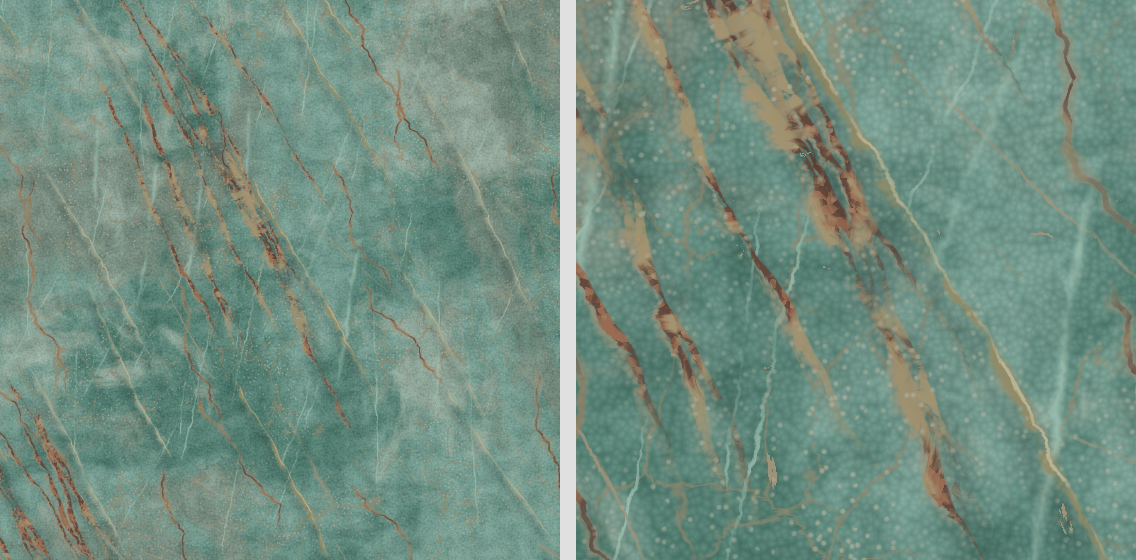
Left, the full canvas; right, a detail of the centre.
A WebGL 2 fragment shader for this texture:

```glsl
#version 300 es
precision highp float;
// Polished green quartzite: cloudy teal stone crossed by diagonal rust and gold veins.
// Layered sines make the clouds and the kinks of each vein; cellular noise
// makes the fracture web and the mineral grain; loops scatter the veins.

uniform vec2 u_resolution;
out vec4 fragColor;

float hash(float n) { return fract(sin(n * 12.9898 + 4.1) * 43758.5); }

vec2 hash2(vec2 c) {
    return fract(sin(vec2(dot(c, vec2(127.1, 311.7)), dot(c, vec2(269.5, 183.3)))) * 43758.5);
}

// Evenly spread points, a little beyond the canvas
vec2 scatter(float i) { return fract(vec2(0.7549, 0.5698) * i) * 1.3 - vec2(0.25, 0.02); }

// Rotated, warped sine octaves, roughly -0.8 to 0.8
float clouds(vec2 p) {
    float sum = 0.0, amp = 0.5;
    for (int i = 0; i < 7; i++) {
        p = mat2(0.8, 0.6, -0.6, 0.8) * p * 1.7 + 1.3;
        p += 0.6 * sin(p.yx * 1.1);
        sum += amp * sin(p.x) * sin(p.y);
        amp *= 0.66;
    }
    return sum;
}

// Nearest and second nearest cell distances, and a random value of the cell
vec3 cells(vec2 p) {
    vec2 id = floor(p);
    vec3 near = vec3(9.0);
    for (int y = -1; y <= 1; y++)
        for (int x = -1; x <= 1; x++) {
            vec2 c = id + vec2(x, y), h = hash2(c);
            float d = length(c + h - p);
            near = d < near.x ? vec3(d, near.x, fract(h.x * 7.0 + h.y * 5.0))
                              : vec3(near.x, min(near.y, d), near.z);
        }
    return near;
}

// Broad sway with angular kinks
float wander(float x, float seed) {
    return 0.5 * sin(x * 15.0 + seed * 6.0) + 0.17 * asin(sin(x * 43.0 + seed * 11.0))
         + 0.06 * asin(sin(x * 109.0 + seed * 5.0)) + 0.025 * asin(sin(x * 287.0 + seed));
}

// Position along a vein and signed distance across it
vec2 veinFrame(vec2 p, vec2 start, float angle, float bend, float seed) {
    vec2 d = p - start, dir = vec2(cos(angle), sin(angle));
    float along = dot(d, dir);
    return vec2(along, dir.x * d.y - dir.y * d.x - bend * wander(along, seed));
}

float stroke(vec2 frame, float len, float width, float soft) {
    float t = frame.x / len, pixel = 0.8 / u_resolution.y;
    float taper = smoothstep(0.0, 0.1, t) * (1.0 - smoothstep(0.75, 1.0, t));
    width *= 0.4 + 0.6 * taper;
    return taper * (1.0 - smoothstep(width * (1.0 - soft) - pixel, width + pixel, abs(frame.y)));
}

void main() {
    vec2 p = gl_FragCoord.xy / u_resolution.y;
    float rough = clouds(p * 45.0), patches = clouds(p * 9.0 + 3.0);
    float breaks = clouds(p * 19.0 + 5.0);
    vec3 grain = cells(p * 230.0);
    vec2 q = p + 0.003 * vec2(rough, breaks);

    // Cloudy body
    vec3 col = mix(vec3(0.32, 0.487, 0.44), vec3(0.45, 0.60, 0.555),
                   smoothstep(-0.5, 0.25, clouds(p * 3.6) + 0.35 * patches));
    col = mix(col, vec3(0.46, 0.53, 0.48), 0.85 * smoothstep(0.0, 0.4, clouds(p * 2.7 + 7.0) + 0.2 * breaks));
    col = mix(col, vec3(0.57, 0.65, 0.60), 0.8 * smoothstep(0.12, 0.6, clouds(p.yx * 4.5 + 15.0) + 0.3 * breaks));
    col += 0.055 * rough + 0.03 * breaks + 0.09 * (0.5 - grain.x);

    // Fracture webs, coarse and fine
    for (int i = 0; i < 2; i++) {
        float scale = 6.0 + 8.0 * float(i);
        vec3 web = cells(mat2(0.9, 0.5, -0.3, 0.6) * q * scale + 0.15 * vec2(patches, breaks));
        float crack = 1.0 - smoothstep(0.0, 0.003 * scale, web.y - web.x);
        col = mix(col, vec3(0.58, 0.53, 0.42), 0.65 * crack * smoothstep(-0.25, 0.25, patches + 0.4 * breaks));
    }

    // Hairlines: pale ones rise steeply, tan ones fall with the veins; a few are wide and faint
    for (int i = 0; i < 120; i++) {
        float s = float(i), h = hash(s), fall = step(2.0, mod(s, 4.0)), wide = step(0.84, hash(s + 3.0));
        float angle = mix(1.05 + 0.6 * h, -0.35 - 0.85 * h, fall);
        vec2 f = veinFrame(q, scatter(s + 0.4), angle, 0.004, s);
        float line = stroke(f, 0.12 + 0.3 * hash(s + 70.0), 0.001 + 0.004 * wide, wide);
        vec3 tint = mix(vec3(0.61, 0.75, 0.69), vec3(0.62, 0.58, 0.48), fall);
        col = mix(col, tint, line * clamp(0.4 + 0.3 * h + 0.7 * breaks, 0.05, 0.85));
    }

    // Straight pale and gold veins with a broken bright edge
    for (int i = 0; i < 18; i++) {
        float s = float(i), h = hash(s + 9.0), gold = mod(s, 2.0);
        vec2 f = veinFrame(q, scatter(s + 0.3) + vec2(0.0, 0.15), -0.95 - 0.2 * h, 0.007, s);
        float len = 0.32 + 0.25 * hash(s + 31.0);
        col *= 1.0 - 0.10 * stroke(f + vec2(0.0, 0.010), len, 0.014, 1.0);
        vec3 tint = mix(vec3(0.58, 0.63, 0.55), vec3(0.58, 0.54, 0.39), gold);
        col = mix(col, tint, stroke(f, len, 0.005 + 0.004 * breaks, 0.8) * clamp(0.65 + patches + rough, 0.15, 0.9));
        col = mix(col, vec3(0.74, 0.71, 0.58), stroke(f - vec2(0.0, 0.002), len, 0.001, 0.0)
                  * clamp(0.5 + 1.2 * breaks, 0.0, 0.95));
    }

    // Thin kinked brown veins
    for (int i = 0; i < 18; i++) {
        float s = float(i), h = hash(s + 50.0);
        vec2 f = veinFrame(q, scatter(s + 0.8) + vec2(0.05, 0.15), -0.95 - 0.45 * h, 0.036, s + h);
        float len = 0.2 + 0.28 * h;
        col = mix(col, vec3(0.59, 0.55, 0.45), 0.6 * stroke(f, len, 0.006 + 0.006 * rough, 0.8));
        vec3 tint = mix(vec3(0.39, 0.29, 0.26), vec3(0.60, 0.46, 0.33), smoothstep(-0.15, 0.35, breaks));
        col = mix(col, tint, stroke(f, len, 0.0017 + 0.001 * breaks, 0.0) * clamp(0.85 + patches, 0.35, 0.95));
    }

    // Two bundles of crusted rust veins
    for (int i = 0; i < 22; i++) {
        float s = float(i), h = hash(s + 20.0), bundle = floor(s / 11.0);
        vec2 start = vec2(0.16 + 0.023 * mod(s, 11.0), 1.06 - 0.33 * h) - bundle * vec2(0.32, 0.57);
        vec2 f = veinFrame(q, start, -0.98 - 0.22 * hash(s + 5.0), 0.011, s);
        float len = 0.35 + 0.4 * hash(s + 40.0);
        float width = (0.0016 + 0.0022 * h) * (1.0 + 1.2 * rough + 0.7 * breaks);
        col *= 1.0 - 0.06 * stroke(f, len, 0.02, 1.0);
        col = mix(col, vec3(0.61, 0.58, 0.48), stroke(f + vec2(0.0, 0.003), len, 0.006 + 0.008 * rough, 0.7)
                  * clamp(0.4 + breaks + 0.8 * (0.5 - grain.x), 0.0, 0.75));
        vec3 rust = mix(vec3(0.38, 0.27, 0.23), vec3(0.60, 0.41, 0.31), smoothstep(0.2, 0.8, grain.z + rough));
        rust = mix(rust, vec3(0.64, 0.58, 0.44), smoothstep(0.15, 0.6, patches + 0.3 * h + 0.6 * rough));
        col = mix(col, rust, stroke(f, len, width, 0.2) * clamp(0.9 + breaks, 0.35, 0.95));
    }

    // Bright mineral specks
    float speck = step(0.86, grain.z) * (1.0 - smoothstep(0.15, 0.5, grain.x));
    col = mix(col, vec3(0.68, 0.68, 0.60), speck * clamp(0.3 + 0.6 * patches, 0.05, 0.7));

    fragColor = vec4(clamp(col, 0.0, 1.0), 1.0);
}
```
